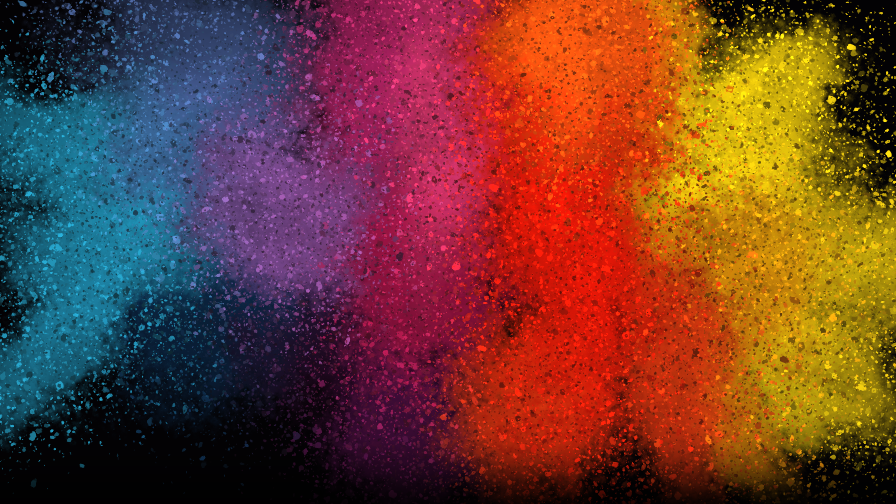
This background is drawn by a Shadertoy shader. Its source:

```glsl
// Bursting clouds of coloured powder, from cyan to yellow, on black.

// Powder colours
const vec3 BACKDROP = vec3(0.012, 0.008, 0.016);
const vec3 NAVY     = vec3(0.03, 0.14, 0.25);
const vec3 STEEL    = vec3(0.22, 0.30, 0.48);
const vec3 CYAN     = vec3(0.10, 0.50, 0.62);
const vec3 LAVENDER = vec3(0.48, 0.28, 0.55);
const vec3 PLUM     = vec3(0.24, 0.04, 0.21);
const vec3 MAGENTA  = vec3(0.60, 0.11, 0.33);
const vec3 CRIMSON  = vec3(0.54, 0.05, 0.20);
const vec3 PINK     = vec3(0.80, 0.20, 0.38);
const vec3 RED      = vec3(0.86, 0.08, 0.01);
const vec3 EMBER    = vec3(0.76, 0.18, 0.04);
const vec3 ORANGE   = vec3(0.96, 0.36, 0.05);
const vec3 GOLD     = vec3(0.76, 0.46, 0.02);
const vec3 YELLOW   = vec3(0.88, 0.75, 0.03);
const vec3 OLIVE    = vec3(0.74, 0.63, 0.03);
// Tuning
const vec2 BURST = vec2(1.0, 0.52); // streaks fan out from here
const float WARP = 0.17;            // bending of the outlines
const float EROSION = 0.75;         // raggedness of the edges
const float GRAIN_REACH = 0.28;     // how far grains fly beyond the clouds
const float GRAIN_STRAY = 0.15;     // how far they borrow their colour
const int GRAIN_LAYERS = 6;

vec2 hash2(vec2 p) {
    vec3 q = fract(p.xyx * vec3(0.1031, 0.1030, 0.0973));
    q += dot(q, q.yzx + 33.33);
    return fract((q.xx + q.yz) * q.zy);
}

float gradientNoise(vec2 p) {
    vec2 i = floor(p), f = fract(p), e = vec2(0.0, 1.0);
    vec2 u = f * f * f * (f * (f * 6.0 - 15.0) + 10.0);
    float a = dot(hash2(i) * 2.0 - 1.0, f);
    float b = dot(hash2(i + e.yx) * 2.0 - 1.0, f - e.yx);
    float c = dot(hash2(i + e.xy) * 2.0 - 1.0, f - e.xy);
    float d = dot(hash2(i + e.yy) * 2.0 - 1.0, f - e.yy);
    return mix(mix(a, b, u.x), mix(c, d, u.x), u.y);
}

float fbm(vec2 p) {
    float sum = 0.0, amplitude = 0.5;
    for (int i = 0; i < 5; i++) {
        sum += amplitude * gradientNoise(p);
        p = mat2(1.6, 1.2, -1.2, 1.6) * p + 7.3;
        amplitude *= 0.58;
    }
    return sum;
}

// Lays a soft ellipse (centre, tilt) over the dust; at.z erodes its edge.
void cloud(inout vec4 dust, vec3 at, vec3 place, vec2 radius, vec3 tint, float opacity) {
    float s = sin(place.z), c = cos(place.z);
    vec2 q = mat2(c, -s, s, c) * (at.xy - place.xy) / radius;
    dust = mix(dust, vec4(tint, 1.0), opacity * smoothstep(1.3, 0.5, length(q) + at.z));
}

// Colour times coverage, and coverage.
vec4 powder(vec3 at) {
    vec4 d = vec4(0.0);
    // Blue side
    cloud(d, at, vec3(0.42, 0.40, 0.0), vec2(0.30, 0.20), NAVY, 0.8);
    cloud(d, at, vec3(0.41, 0.87, 0.0), vec2(0.29, 0.20), STEEL, 0.7);
    cloud(d, at, vec3(0.12, 0.72, -0.35), vec2(0.25, 0.11), CYAN, 0.7);
    cloud(d, at, vec3(0.14, 0.34, 0.75), vec2(0.26, 0.11), CYAN, 0.8);
    cloud(d, at, vec3(0.25, 0.59, 0.0), vec2(0.25, 0.26), CYAN, 0.9);
    cloud(d, at, vec3(0.41, 0.72, 0.0), vec2(0.20, 0.21), STEEL * 1.2, 0.7);
    // Violet to pink
    cloud(d, at, vec3(0.68, 0.36, 0.0), vec2(0.20, 0.24), PLUM * 0.6, 0.7);
    cloud(d, at, vec3(0.83, 0.17, 0.0), vec2(0.18, 0.22), PLUM, 0.8);
    cloud(d, at, vec3(0.82, 0.76, 0.0), vec2(0.23, 0.52), MAGENTA, 0.95);
    cloud(d, at, vec3(0.83, 0.46, 0.0), vec2(0.18, 0.22), CRIMSON, 0.8);
    cloud(d, at, vec3(0.90, 0.76, 0.0), vec2(0.14, 0.32), PINK, 0.75);
    cloud(d, at, vec3(0.56, 0.58, 0.0), vec2(0.17, 0.21), LAVENDER, 0.85);
    // Yellow side
    cloud(d, at, vec3(1.69, 0.47, 0.08), vec2(0.27, 0.15), OLIVE, 0.9);
    cloud(d, at, vec3(1.58, 0.29, -0.6), vec2(0.28, 0.14), OLIVE, 0.9);
    cloud(d, at, vec3(1.48, 0.16, -1.0), vec2(0.20, 0.10), GOLD, 0.8);
    cloud(d, at, vec3(1.31, 0.92, 0.0), vec2(0.09, 0.24), GOLD * 1.1, 0.9);
    cloud(d, at, vec3(1.51, 0.81, 0.4), vec2(0.19, 0.09), YELLOW, 0.85);
    cloud(d, at, vec3(1.44, 0.66, 0.0), vec2(0.25, 0.28), YELLOW, 0.95);
    cloud(d, at, vec3(1.43, 0.44, 0.0), vec2(0.23, 0.21), GOLD, 0.8);
    // Red and orange core
    cloud(d, at, vec3(1.34, 0.27, 0.25), vec2(0.13, 0.27), EMBER, 0.9);
    cloud(d, at, vec3(1.08, 0.20, 0.0), vec2(0.17, 0.22), EMBER, 0.9);
    cloud(d, at, vec3(1.13, 0.67, 0.0), vec2(0.19, 0.58), RED, 0.97);
    cloud(d, at, vec3(1.14, 0.95, 0.0), vec2(0.15, 0.30), ORANGE, 0.85);
    return d;
}

// Scatters flung grains, one ragged fleck per cell of a turned grid.
void addGrains(inout vec3 colour, vec2 p, float cells, float seed) {
    mat2 turn = mat2(cos(seed), sin(seed), -sin(seed), cos(seed));
    vec2 grid = turn * p * cells, cell = floor(grid);
    vec2 traits = hash2(cell + seed * 31.0 + 151.7), stray = hash2(cell + seed * 17.0 + 293.1) - 0.5;
    vec2 spot = cell + 0.25 + 0.5 * hash2(cell + seed * 23.0 + 71.0);
    vec4 dust = powder(vec3(spot * turn / cells + stray * GRAIN_STRAY, 0.4 * stray.x - GRAIN_REACH));
    vec2 offset = (grid - spot) * (1.0 + vec2(0.8, -0.5) * stray.y);
    float size = mix(0.08, 0.30, traits.x * traits.x), blur = cells / iResolution.y;
    float reach = length(offset) + 0.16 * gradientNoise(grid * 4.0);
    float shape = smoothstep(size + 0.7 * blur, size - 0.7 * blur, reach);
    float present = step(traits.y, 0.6 * dust.a);
    vec3 tint = dust.rgb / max(dust.a, 0.01) * mix(0.3, 1.5, fract(traits.x * 17.0 + stray.y));
    colour = mix(colour, tint + 0.03, 0.8 * shape * present);
}

void mainImage(out vec4 fragColor, in vec2 fragCoord) {
    vec2 p = fragCoord / iResolution.y, ray = p - BURST;
    // Billowing clouds, frayed by streaks and fine dust
    vec2 bent = p + WARP * vec2(fbm(p * 4.0), fbm(p * 4.0 + 31.0));
    float far = length(ray), billow = fbm(bent * 6.0 + 11.0), dustiness = fbm(p * 55.0);
    float streak = fbm(ray / max(far, 0.01) * 5.0 + vec2(far, -far)) * smoothstep(0.2, 0.7, far);
    vec4 dust = powder(vec3(bent, EROSION * (billow + 0.7 * dustiness + 0.5 * streak) + 0.06));
    vec3 colour = BACKDROP + dust.rgb * (1.0 + 0.7 * billow + 0.35 * dustiness + 0.4 * streak);
    for (int i = 0; i < GRAIN_LAYERS; i++)
        addGrains(colour, p, 36.0 * pow(1.3, float(i)), 0.4 + 0.7 * float(i));
    colour *= smoothstep(-0.05, 0.14, p.y); // settles into darkness
    fragColor = vec4(clamp(colour, 0.0, 1.0), 1.0);
}
```
